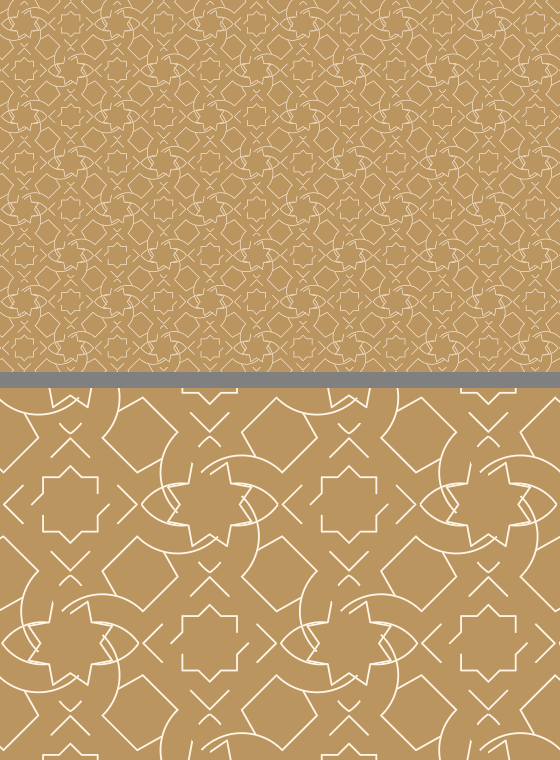
Top: the whole. Bottom: its middle third, enlarged.
Write a Shadertoy shader that draws this pattern.

```glsl
// Thin cream line lattice on tan: eight-pointed stars and pinwheel flowers
// alternate on a checkerboard, with notched diamonds between them.
// Each motif is a folded set of segments and arcs; neighbours may overlap.

const vec2 GRID = vec2(12.057, 8.038);  // cells across and down
const vec2 FIRST_CENTRE = vec2(0.524, 0.518);
const float HALF_LINE = 0.0065;         // in cells
const vec3 TAN = vec3(0.735, 0.583, 0.375);
const vec3 CREAM = vec3(1.0, 0.965, 0.91);
const float FAR = 1.0;

float segment(vec2 p, vec2 a, vec2 b) {
    vec2 pa = p - a, ba = b - a;
    return length(pa - ba * clamp(dot(pa, ba) / dot(ba, ba), 0.0, 1.0));
}

// Circle part within an angle (given by its cosine) of a unit direction
float arc(vec2 p, vec2 centre, float radius, vec2 dir, float cosHalf) {
    vec2 q = p - centre;
    float len = length(q);
    return dot(q, dir) < cosHalf * len ? FAR : abs(len - radius);
}

// Octagram with two open edges, chevrons and diamond sides around it
float starMotif(vec2 p) {
    vec2 a = abs(p);
    float d = segment(a, vec2(0.0, 0.277), vec2(0.081, 0.196));
    d = min(d, segment(a, vec2(0.081, 0.196), vec2(0.196)));
    d = min(d, segment(a, vec2(0.196), vec2(0.196, 0.081)));

    // Side tips keep one edge each, by half-turn symmetry
    vec2 turned = p.x < 0.0 ? -p : p;
    d = min(d, segment(turned, vec2(0.277, 0.0), vec2(0.196, 0.081)));

    vec2 folded = vec2(min(a.x, a.y), max(a.x, a.y));
    d = min(d, segment(folded, vec2(0.0, 0.477), vec2(0.136, 0.341)));
    return min(d, segment(folded, vec2(0.23, 0.48), vec2(0.48, 0.23)));
}

// Eight-pointed rosette with one edge left open
float rosette(vec2 p) {
    const float SECTOR = 0.785398;
    bool openEdge = p.x < 0.0 && p.y < 0.0 && p.x > 0.414 * p.y;
    float angle = abs(mod(atan(p.y, p.x) + 0.5 * SECTOR, SECTOR) - 0.5 * SECTOR);
    vec2 q = length(p) * vec2(cos(angle), sin(angle));
    float edge = segment(q, vec2(0.215, 0.0), 0.325 * vec2(0.924, 0.383));
    return openEdge ? FAR : edge;
}

// Rosette, pointed petals and four swirling arcs
float flowerMotif(vec2 p) {
    vec2 a = abs(p);
    vec2 petalCentre = vec2(0.2, -0.2);
    float d = rosette(p);
    d = min(d, arc(a, petalCentre, 0.352, vec2(0.407, 0.913), 0.851));
    d = min(d, arc(a.yx, petalCentre, 0.352, vec2(0.725, 0.689), 0.988));
    for (int i = 0; i < 4; i++) {
        d = min(d, arc(p, vec2(0.23, 0.052), 0.405, vec2(0.0, -1.0), 0.696));
        d = min(d, segment(p, vec2(0.23, -0.52), vec2(0.33, -0.342)));
        p = vec2(-p.y, p.x);
    }
    return d;
}

// Distance to the closest line of the nine surrounding motifs
float lattice(vec2 p) {
    vec2 cell = floor(p + 0.5);
    float d = FAR;
    for (int j = -1; j <= 1; j++) {
        for (int i = -1; i <= 1; i++) {
            vec2 centre = cell + vec2(i, j);
            bool isFlower = mod(centre.x + centre.y, 2.0) < 0.5;
            vec2 q = p - centre;
            d = min(d, isFlower ? flowerMotif(q) : starMotif(q));
        }
    }
    return d;
}

// Share of a pixel covered by a line at distance d
float lineCoverage(float d, float halfWidth, float pixel) {
    float inner = max(d - 0.5 * pixel, -halfWidth);
    float outer = min(d + 0.5 * pixel, halfWidth);
    return clamp((outer - inner) / pixel, 0.0, 1.0);
}

void mainImage(out vec4 fragColor, in vec2 fragCoord) {
    vec2 uv = fragCoord / iResolution.xy;
    vec2 p = vec2(uv.x, 1.0 - uv.y) * GRID - FIRST_CENTRE;  // y runs down
    float pixel = GRID.x / iResolution.x;
    float ink = lineCoverage(lattice(p), HALF_LINE, pixel);
    fragColor = vec4(mix(TAN, CREAM, ink), 1.0);
}
```
